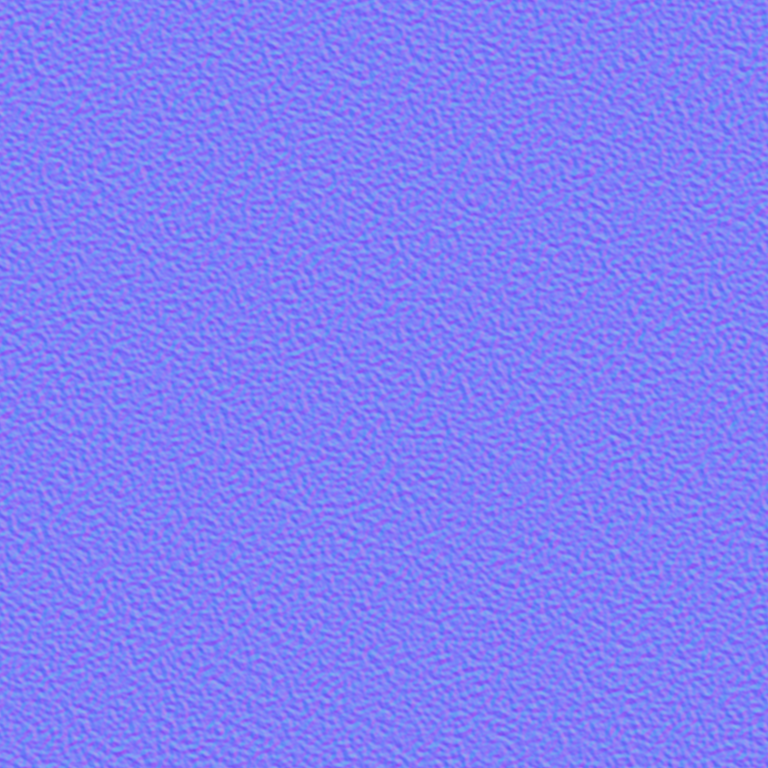
Reproduce this texture map procedurally as a Shadertoy shader.

```glsl
// Tangent-space normal map of a fine leathery grain.
// Two layers of gradient noise, slightly stretched along one direction, form a
// height field; its slope is turned into a normal and packed into colour.

const float GRAIN_COUNT   = 110.0;   // coarse noise cells across the canvas
const float FINE_RATIO    = 1.32;    // fine layer frequency over coarse
const float FINE_AMOUNT   = 0.6;     // height of the fine layer
const float GRAIN_ANGLE   = -0.1;    // direction of the ridges, radians
const float GRAIN_STRETCH = 1.12;    // length of grains over their width
const float BUMP_HEIGHT   = 0.00153; // relief depth in canvas units
const float SLOPE_STEP    = 0.001;   // sampling distance for the slope
const float BLUE_GAIN     = 0.945;   // softened length of the normal's z
const vec2  FLAT_TONE     = vec2(0.505, 0.497); // red and green of a flat area

mat2 rotation(float angle) {
    float c = cos(angle), s = sin(angle);
    return mat2(c, s, -s, c);
}

// Integer hash giving a unit vector for each lattice cell
vec2 latticeGradient(vec2 cell) {
    uvec2 q = uvec2(ivec2(cell) + 4096);
    uint h = q.x * 1597334677u ^ q.y * 3812015801u;
    h = (h ^ (h >> 16)) * 2146121005u;
    h = (h ^ (h >> 15)) * 2221713035u;
    h ^= h >> 16;
    float angle = float(h & 65535u) * (6.2831853 / 65536.0);
    return vec2(cos(angle), sin(angle));
}

float gradientNoise(vec2 p) {
    vec2 cell = floor(p), f = p - cell;
    vec2 w = f * f * f * (f * (f * 6.0 - 15.0) + 10.0);
    vec2 e = vec2(1.0, 0.0);
    float a = dot(latticeGradient(cell), f);
    float b = dot(latticeGradient(cell + e.xy), f - e.xy);
    float c = dot(latticeGradient(cell + e.yx), f - e.yx);
    float d = dot(latticeGradient(cell + e.xx), f - e.xx);
    return mix(mix(a, b, w.x), mix(c, d, w.x), w.y);
}

// Relief: stretched grain with a finer layer, each on its own turned lattice
float grainHeight(vec2 uv) {
    vec2 p = rotation(-GRAIN_ANGLE) * uv * GRAIN_COUNT;
    p.x /= GRAIN_STRETCH;
    float coarse = gradientNoise(rotation(0.4) * p);
    float fine = gradientNoise(rotation(1.1) * p * FINE_RATIO + 37.3);
    return BUMP_HEIGHT * (coarse + FINE_AMOUNT * fine);
}

void mainImage(out vec4 fragColor, in vec2 fragCoord) {
    vec2 uv = fragCoord / iResolution.y;

    // Central differences give the slope
    vec2 e = vec2(SLOPE_STEP, 0.0);
    vec2 slope = vec2(grainHeight(uv + e.xy) - grainHeight(uv - e.xy),
                      grainHeight(uv + e.yx) - grainHeight(uv - e.yx))
               / (2.0 * SLOPE_STEP);

    // Pack the normal, with green pointing up the canvas
    vec3 normal = normalize(vec3(-slope, 1.0));
    vec3 color = vec3(FLAT_TONE + 0.5 * normal.xy,
                      0.5 + 0.5 * BLUE_GAIN * normal.z);
    fragColor = vec4(color, 1.0);
}
```
